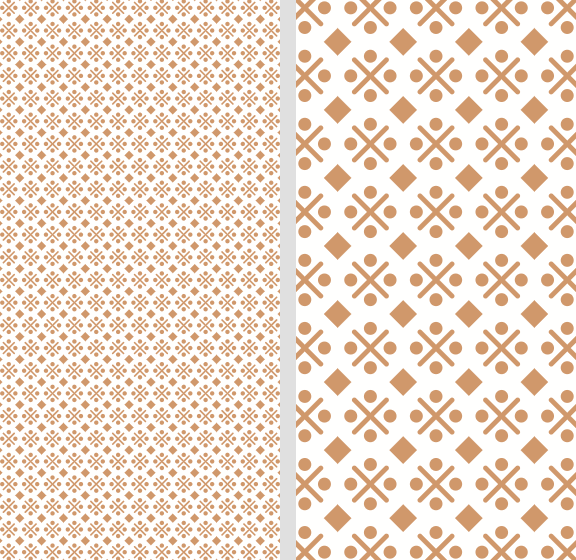
Left: the whole. Right: its middle third, enlarged.
A WebGL 2 fragment shader for this pattern:

```glsl
#version 300 es
precision highp float;
// Lattice of dotted diagonal crosses with small diamonds set between them.

uniform vec2 u_resolution;
out vec4 fragColor;

// Colours
const vec3 PAPER = vec3(1.0, 1.0, 0.995);
const vec3 TAN = vec3(0.815, 0.595, 0.42);

// Sizes, as fractions of the canvas width
const vec2 CELL = vec2(0.0781, 0.0810);
const float DOT_OFFSET = 0.0234;
const float DOT_RADIUS = 0.0077;
const float ARM_REACH = 0.0191;       // along each axis
const float ARM_HALF_WIDTH = 0.0029;
const float DIAMOND_RADIUS = 0.0165;  // centre to corner

// Position relative to the centre of the nearest cell
vec2 repeatCell(vec2 p) {
    return (fract(p / CELL + 0.5) - 0.5) * CELL;
}

float diamondDistance(vec2 p, float radius) {
    p = abs(p);
    return (p.x + p.y - radius) * 0.70710678;
}

// Two crossed round-ended bars, folded into one quadrant
float crossDistance(vec2 p) {
    p = abs(p);
    float along = clamp(0.5 * (p.x + p.y), 0.0, ARM_REACH);
    return length(p - vec2(along)) - ARM_HALF_WIDTH;
}

// Four dots on the axes, folded into one octant
float dotsDistance(vec2 p) {
    p = abs(p);
    vec2 folded = vec2(max(p.x, p.y), min(p.x, p.y));
    return length(folded - vec2(DOT_OFFSET, 0.0)) - DOT_RADIUS;
}

void main() {
    // Centred coordinates, one unit per canvas width
    vec2 p = (gl_FragCoord.xy - 0.5 * u_resolution) / u_resolution.x;
    float pixel = 1.0 / u_resolution.x;

    // Motifs at cell centres, diamonds at cell corners
    vec2 motif = repeatCell(p);
    vec2 corner = repeatCell(p + 0.5 * CELL);
    float d = min(crossDistance(motif), dotsDistance(motif));
    d = min(d, diamondDistance(corner, DIAMOND_RADIUS));

    // Antialiased fill
    float ink = clamp(0.5 - d / pixel, 0.0, 1.0);
    fragColor = vec4(mix(PAPER, TAN, ink), 1.0);
}
```
